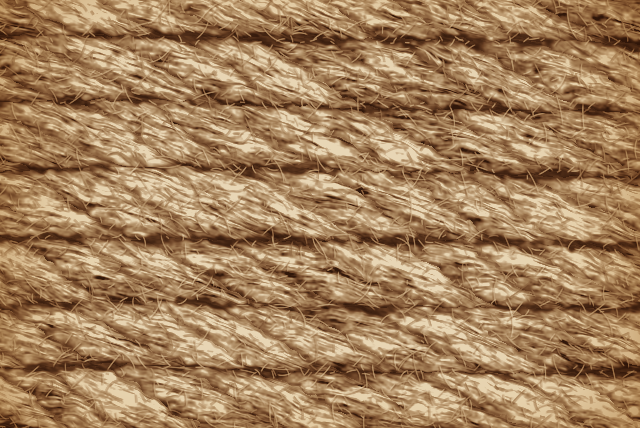
Write a WebGL 2 fragment shader that draws this texture.

```glsl
#version 300 es
precision highp float;
// Seven rows of coarse natural rope lying side by side, with loose hairs on top.
// Each row is a cylinder wrapped by helical strands; stretched noise gives the
// fibres, and scattered curved line segments give the stray hairs.

uniform vec2 u_resolution;
out vec4 fragColor;

const float ROW_HEIGHT = 0.154;   // rope thickness, canvas height = 1
const float ROW_OFFSET = 0.017;   // part of the lowest rope below the canvas
const float STRAND_PITCH = 0.176; // distance between strands along the rope
const float TWIST = 0.68;         // strands crossed per radian around the rope
const int HAIR_LAYERS = 16;

// Jute tones from the deepest gap to the brightest fibre
const vec3 JUTE[6] = vec3[6](
  vec3(0.19, 0.09, 0.04), vec3(0.41, 0.25, 0.14), vec3(0.55, 0.39, 0.25),
  vec3(0.66, 0.52, 0.36), vec3(0.76, 0.64, 0.49), vec3(0.91, 0.84, 0.71));

float hash(vec2 p) {
  vec3 q = fract(p.xyx * 0.1031);
  q += dot(q, q.yzx + 33.33);
  return fract((q.x + q.y) * q.z);
}

float noise(vec2 p) {
  vec2 cell = floor(p), f = fract(p);
  f = f * f * (3.0 - 2.0 * f);
  float low = mix(hash(cell), hash(cell + vec2(1, 0)), f.x);
  float high = mix(hash(cell + vec2(0, 1)), hash(cell + vec2(1, 1)), f.x);
  return mix(low, high, f.y);
}

// Noise centred on zero
float wobble(vec2 p) { return noise(p) - 0.5; }

vec3 juteColor(float tone) {
  float t = clamp(tone, 0.0, 0.999) * 5.0;
  int i = int(t);
  return mix(JUTE[i], JUTE[i + 1], fract(t));
}

// Streaks running along direction x of the given frame, with dark slits between
float fibres(vec2 q, float seed) {
  q += vec2(seed * 3.7, seed * 1.9);
  q.y += 0.016 * wobble(q * vec2(14.0, 30.0)) + 0.005 * wobble(q * vec2(40.0, 60.0));
  float streaks = 0.42 * wobble(q * vec2(11.0, 65.0))
                + 0.62 * wobble(q * vec2(24.0, 140.0) + 40.0)
                + 0.68 * wobble(q * vec2(55.0, 250.0) + 80.0);
  float slits = smoothstep(0.70, 0.95, noise(q * vec2(22.0, 120.0) + 120.0));
  return streaks - 0.36 * slits;
}

// Brightness of the twisted ropes at p
float ropeTone(vec2 p) {
  // Uneven, slightly sloping rows with a ragged outline
  float y = p.y + ROW_OFFSET + 0.012 * (p.x - 0.75)
          + 0.024 * wobble(p * vec2(3.0, 5.0)) + 0.010 * wobble(p * vec2(50.0, 60.0));
  float row = floor(y / ROW_HEIGHT);
  float v = 2.0 * fract(y / ROW_HEIGHT) - 1.0;

  // Helical strands, shifted from row to row
  float turn = asin(clamp(v, -1.0, 1.0));
  float s = p.x / STRAND_PITCH + TWIST * turn + 5.0 * hash(vec2(row, 3.0))
          + 0.5 * wobble(vec2(p.x * 4.0, row * 7.3)) + 0.13 * wobble(p * vec2(50.0, 70.0));
  float strand = floor(s);
  float f = fract(s) - 0.5;
  float seed = hash(vec2(strand + 31.0, row + 11.0));

  // Fibres lean with the strand and fan out towards its sides
  float slope = 0.30 + 0.26 * (seed - 0.5);
  vec2 q = vec2(p.x, p.y + slope * p.x + 0.03 * f * f);
  float grain = fibres(q, floor(seed * 40.0));
  float speckle = 0.24 * wobble(p * vec2(150.0, 170.0));

  // Rounded rope, rounded strands and narrow, uneven, dark gaps
  float rim = 1.0 - abs(v) - 0.40 * f * f + 0.20 * wobble(p * vec2(13.0, 20.0))
            + 0.14 * wobble(p * vec2(60.0, 80.0));
  float gap = 1.0 - smoothstep(-0.02, 0.15, rim);
  float body = smoothstep(0.0, 0.50, rim);
  float creaseDepth = 0.35 + 0.65 * noise(p * vec2(16.0, 18.0));
  float crease = creaseDepth * (1.0 - smoothstep(0.02, 0.17, 0.5 - abs(f)));
  float sheen = 0.20 * f + 0.06 * v;
  float patches = 0.34 * wobble(p * vec2(8.0, 15.0)) + 0.20 * (seed - 0.5);
  float tone = 0.79 + grain + speckle + sheen + patches;
  tone *= mix(0.66, 1.0, body) * (1.0 - 0.62 * crease);
  return tone * (1.0 - 0.78 * gap);
}

// One curved hair per grid cell: x = hair coverage, y = its shadow, z = random shade
vec3 hair(vec2 p, float size, float seed, float pixel) {
  vec2 grid = p / size + seed * vec2(7.31, 3.77);
  vec2 id = floor(grid) + seed * 19.0;
  vec2 q = (fract(grid) - 0.5) * size;
  float angle = -0.3 + 2.6 * (hash(id) - 0.5);
  float c = cos(angle), s = sin(angle);
  q = vec2(c * q.x + s * q.y, c * q.y - s * q.x);
  float bend = 1.6 * (hash(id + 5.0) - 0.5) / size;
  float d = q.y - bend * (q.x * q.x - 0.06 * size * size);
  float halfLength = size * mix(0.15, 0.42, hash(id + 9.0));
  float ends = 1.0 - smoothstep(0.6 * halfLength, halfLength, abs(q.x));
  float present = ends * step(hash(id + 13.0), 0.40);
  float width = 0.0004;
  float line = 1.0 - smoothstep(width, width + pixel, abs(d));
  float shadow = 1.0 - smoothstep(0.0, 0.002 + pixel, abs(d + 0.003));
  return vec3(line * present, shadow * present, hash(id + 17.0));
}

void main() {
  vec2 p = gl_FragCoord.xy / u_resolution.y;
  vec2 uv = gl_FragCoord.xy / u_resolution;
  float pixel = 1.0 / u_resolution.y;
  float tone = clamp(ropeTone(p), 0.0, 1.05);

  // Loose hairs, from short fuzz to long strays
  for (int i = 0; i < HAIR_LAYERS; i++) {
    float k = float(i);
    float size = mix(0.035, 0.13, fract(k * 0.618));
    vec3 h = hair(p, size, k + 1.0, pixel);
    tone *= 1.0 - 0.20 * h.y;
    tone = mix(tone, mix(0.35, 1.0, sqrt(h.z)), 0.62 * h.x);
  }

  // Darker, warmer borders
  vec2 edge = abs(uv - 0.5) * 2.0;
  float vignette = 0.7 * pow(edge.x, 5.0) + 0.35 * pow(edge.y, 6.0);
  vec3 color = juteColor(tone * (1.0 - 0.20 * vignette));
  color *= mix(vec3(1.0), vec3(0.96, 0.89, 0.76), min(vignette, 1.0));
  fragColor = vec4(color, 1.0);
}
```
